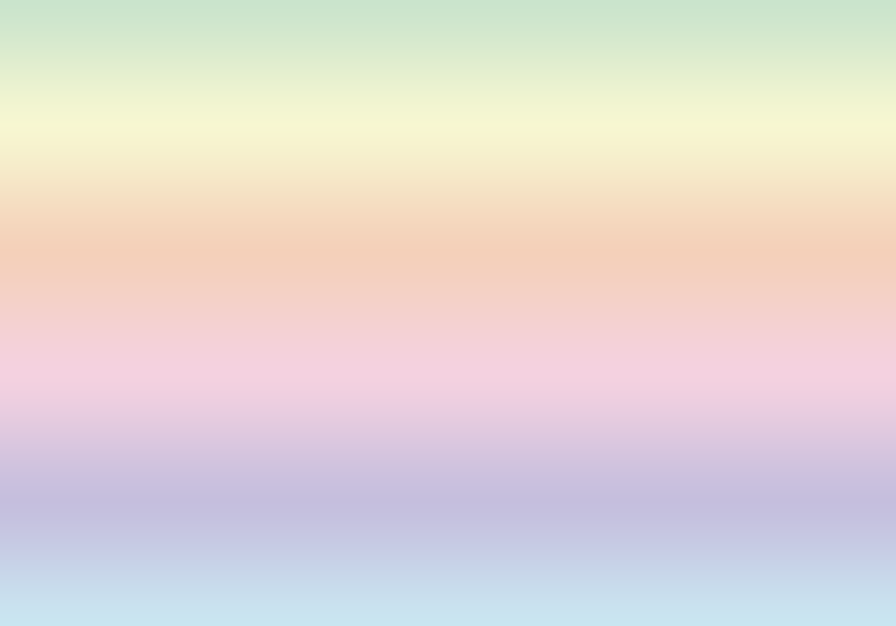
Write a Shadertoy shader that draws this background.

```glsl
// Soft pastel rainbow: six horizontal colour bands melting into one another.

#define SKY      vec3(0.790, 0.902, 0.945)
#define LAVENDER vec3(0.772, 0.745, 0.868)
#define PINK     vec3(0.957, 0.820, 0.880)
#define PEACH    vec3(0.957, 0.817, 0.727)
#define CREAM    vec3(0.968, 0.968, 0.820)
#define MINT     vec3(0.790, 0.893, 0.800)
#define BAND_EASE 0.5   // 0 = straight ramps, 1 = fully eased bands

const int STOP_COUNT = 6;

// Evenly spaced colour stops, bottom (0) to top (1).
vec3 pastelGradient(float height) {
    vec3 stops[STOP_COUNT] = vec3[STOP_COUNT](SKY, LAVENDER, PINK, PEACH, CREAM, MINT);
    float position = clamp(height, 0.0, 1.0) * float(STOP_COUNT - 1);
    int lower = min(int(position), STOP_COUNT - 2);
    float ramp = position - float(lower);

    // Ease partly toward each stop so the bands have gentle plateaus.
    float blend = mix(ramp, smoothstep(0.0, 1.0, ramp), BAND_EASE);
    return mix(stops[lower], stops[lower + 1], blend);
}

void mainImage(out vec4 fragColor, in vec2 fragCoord) {
    float height = fragCoord.y / iResolution.y;
    fragColor = vec4(pastelGradient(height), 1.0);
}
```
